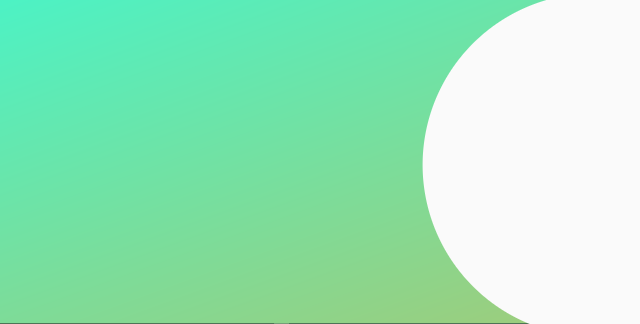
A WebGL 2 fragment shader for this background:

```glsl
#version 300 es
precision highp float;

uniform vec2 u_resolution;
out vec4 outColor;

// Antialiased coverage of the region where the signed distance is negative
float coverage(float dist, float pixel) {
    return clamp(0.5 - dist / pixel, 0.0, 1.0);
}

// Diagonal sweep from mint at the top left to olive green at the lower right
vec3 meadowGradient(vec2 p, float aspect) {
    vec2 direction = vec2(sin(radians(20.0)), -cos(radians(20.0)));
    float span = dot(vec2(aspect, -1.0), direction);
    float t = dot(p - vec2(0.0, 1.0), direction) / span;
    return mix(vec3(0.30, 0.95, 0.77), vec3(0.633, 0.795, 0.47), clamp(t, 0.0, 1.0));
}

void main() {
    // Canvas height is one unit
    vec2 p = gl_FragCoord.xy / u_resolution.y;
    float pixel = 1.0 / u_resolution.y;
    float aspect = u_resolution.x / u_resolution.y;

    vec3 color = meadowGradient(p, aspect);

    // Thin dark baseline with a short paler gap
    float gap = coverage(abs(p.x - 0.869) - 0.023, pixel);
    vec3 lineColor = mix(vec3(0.29, 0.45, 0.33), vec3(0.45, 0.62, 0.47), gap);
    color = mix(color, lineColor, coverage(p.y - 0.003, pixel));

    // Large pale disc running off the right side
    float disc = length(p - vec2(aspect - 0.141, 0.491)) - 0.530;
    color = mix(color, vec3(0.98), coverage(disc, pixel));

    outColor = vec4(color, 1.0);
}
```
